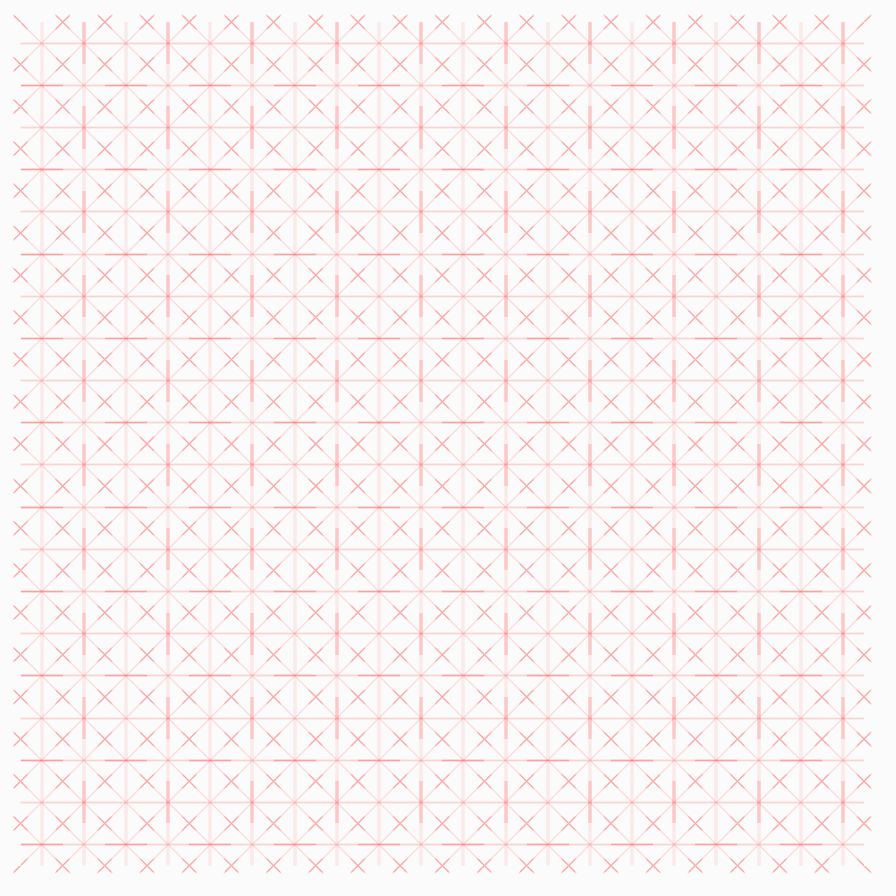
Reproduce this pattern procedurally as a WebGL 2 fragment shader.

```glsl
#version 300 es
precision highp float;

#define COUNT 20.0                   // half repeats per side
#define CELL 0.04707                 // half repeat
#define ORIGIN vec2(0.0229, 0.0339)
#define ROW_WIDTH 0.00195
#define COLUMN_WIDTH 0.0039
#define DIAGONAL_WIDTH 0.0016
#define CROSS_REACH 0.17             // arm of a small cross, in cells
#define ROW_INK vec2(0.2, 0.45)      // thin line, heavy dash
#define COLUMN_INK vec2(0.088, 0.26)
#define DIAGONAL_INK vec2(0.15, 0.41)

uniform vec2 u_resolution;
out vec4 outColor;

const vec3 PAPER = vec3(0.985, 0.985, 0.985);
const vec3 RED_INK = vec3(0.99, 0.2, 0.2);

// Share of a pixel covered by a line at signed distance d.
float lineCoverage(float d, float width, float pixel) {
  float high = min(d + 0.5 * pixel, 0.5 * width);
  float low = max(d - 0.5 * pixel, -0.5 * width);
  return clamp((high - low) / pixel, 0.0, 1.0);
}

// Soft mask that is 1 where |d| stays below limit.
float within(float d, float limit, float soft) {
  return clamp((limit - abs(d)) / soft + 0.5, 0.0, 1.0);
}

void main() {
  float size = min(u_resolution.x, u_resolution.y);
  float pixel = 1.0 / size;
  vec2 uv = (gl_FragCoord.xy - 0.5 * (u_resolution - size)) / size;
  vec2 grid = (uv - ORIGIN) / CELL;
  float soft = pixel / CELL;

  vec2 cell = floor(grid);
  vec2 fromMiddle = grid - 0.5 * COUNT;
  float inside = within(max(abs(fromMiddle.x), abs(fromMiddle.y)), 0.5 * COUNT, soft);

  // Straight lines, aligned to the pixel raster to stay crisp.
  vec2 node = (ORIGIN + (cell + 0.5) * CELL) * size;
  float columnX = floor(node.x + 0.5) * pixel;
  float rowY = (floor(node.y) + 0.5) * pixel;
  float column = lineCoverage(uv.x - columnX, COLUMN_WIDTH, pixel);
  float row = lineCoverage(uv.y - rowY, ROW_WIDTH, pixel);

  // Heavy dashes alternate: rows in even cells, columns in odd cells.
  vec2 parity = mod(cell, 2.0);
  float rowDash = (1.0 - parity.x) * (1.0 - parity.y);
  float columnDash = parity.x * parity.y;
  float rowInk = row * mix(ROW_INK.x, ROW_INK.y, rowDash) * inside;
  float columnInk = column * mix(COLUMN_INK.x, COLUMN_INK.y, columnDash) * inside;

  // Diagonals with stronger crosses at the cell corners.
  vec2 corner = floor(grid + 0.5);
  vec2 h = grid - corner;
  float diagonalDistance = (abs(h.x) - abs(h.y)) * 0.7071 * CELL;
  float diagonal = lineCoverage(diagonalDistance, DIAGONAL_WIDTH, pixel);
  float cross = within(max(abs(h.x), abs(h.y)), CROSS_REACH, 2.0 * soft);
  vec2 edge = corner / (0.5 * COUNT) - 1.0;
  cross *= step(max(abs(edge.x), abs(edge.y)), 1.001);

  // The four outermost corners keep only their inward diagonal.
  float outermost = step(0.999, abs(edge.x * edge.y));
  float inward = step(0.0, h.x * h.y * edge.x * edge.y);
  cross *= mix(1.0, inward, outermost);
  float diagonalInk = diagonal * mix(DIAGONAL_INK.x * inside, DIAGONAL_INK.y, cross);

  // Layer the translucent strokes.
  float clear = (1.0 - rowInk) * (1.0 - columnInk) * (1.0 - diagonalInk);
  outColor = vec4(mix(RED_INK, PAPER, clear), 1.0);
}
```
